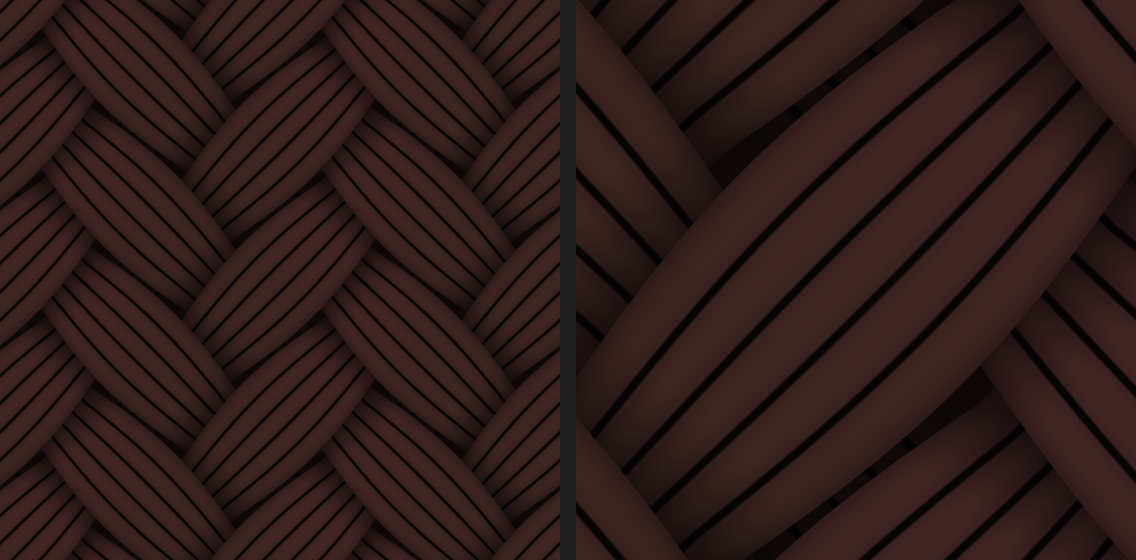
Left: the whole. Right: its middle third, enlarged.
Write a Shadertoy shader that draws this pattern.

```glsl
// Herringbone basket weave of dark leather straps, each scored into cords.
// Two diagonal strap families rise and dip as cosines, over two and under two;
// the highest strap at each point is shaded by its height, grooves and rim.

#define REPEATS 4.0                     // strap pitches per canvas side, multiple of 2
#define CORDS 5.0                       // cords per strap
#define END_WIDTH 0.40                  // half width where a strap dips under
#define BULGE 0.115                     // extra half width at the crown
#define GROOVE 0.013                    // half width of a groove, in pitches
#define RED_BROWN vec3(0.262, 0.150, 0.143)
#define DULL_BROWN vec3(0.240, 0.145, 0.130)
#define GAP_COLOR vec3(0.050, 0.028, 0.028)
#define SHIFT vec2(0.010, 0.005)        // offset of the weave, in pitches
#define SAMPLES 3                       // antialiasing samples per axis

const float HALF_PI = 1.5707963;

// Colour of a strap: t runs across from -1 to 1, s along from the crown
vec3 strapColor(float t, float s, float halfWidth, float height) {
    float cord = (t * 0.5 + 0.5) * CORDS;
    float nearest = clamp(round(cord), 1.0, CORDS - 1.0);
    float d = abs(cord - nearest) * 2.0 * halfWidth / CORDS;

    vec3 color = mix(RED_BROWN, DULL_BROWN, smoothstep(-0.8, 0.8, s));
    color *= mix(0.25, 1.0, smoothstep(-0.4, 0.55, height));   // dip shadow
    color *= 1.0 - 0.3 * pow(abs(t), 8.0);                     // rounded rim
    color *= mix(0.86, 1.0, smoothstep(0.0, 0.09, d));         // rounded cords
    return color * mix(0.12, 1.0, smoothstep(GROOVE * 0.6, GROOVE * 1.5, d));
}

// Keeps the highest strap of one family; q holds (across, along) in pitches
void layFamily(vec2 q, inout vec4 top) {
    float middle = round(q.x);
    for (int k = -1; k <= 1; k++) {
        float n = middle + float(k);
        float s = mod(q.y - n + 2.0, 4.0) - 2.0;
        float height = cos(HALF_PI * s);
        float halfWidth = END_WIDTH + BULGE * max(height, 0.0);
        float t = (q.x - n) / halfWidth;
        if (abs(t) < 1.0 && height > top.w)
            top = vec4(strapColor(t, s, halfWidth, height), height);
    }
}

vec3 weave(vec2 uv) {
    vec2 p = vec2(uv.x, 1.0 - uv.y) * REPEATS + SHIFT;
    float a = p.x + p.y;
    float c = p.y - p.x;
    vec4 top = vec4(GAP_COLOR, -2.0);
    layFamily(vec2(c - 0.5, a - 2.5), top);   // falling straps
    layFamily(vec2(a, c), top);               // rising straps
    return top.rgb;
}

void mainImage(out vec4 fragColor, in vec2 fragCoord) {
    vec3 sum = vec3(0.0);
    for (int j = 0; j < SAMPLES; j++)
        for (int i = 0; i < SAMPLES; i++) {
            vec2 offset = (vec2(i, j) + 0.5) / float(SAMPLES) - 0.5;
            sum += weave((fragCoord + offset) / iResolution.xy);
        }
    fragColor = vec4(sum / float(SAMPLES * SAMPLES), 1.0);
}
```
